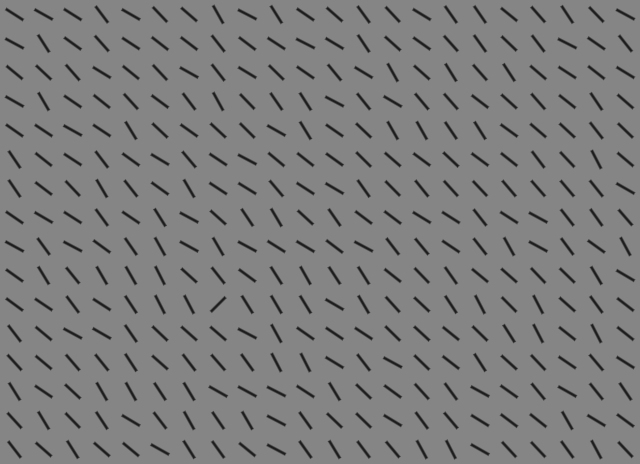
This pattern is drawn by a Shadertoy shader. Its source:

```glsl
#define GRID vec2(22.0, 16.0)
#define DASH_LENGTH 0.71
#define DASH_WIDTH 0.092
#define EDGE_SOFTNESS 0.036
#define MEAN_ANGLE -0.785
#define ANGLE_SPREAD 0.32
#define ODD_CELL vec2(7.0, 5.0)
#define GROUND vec3(0.52)
#define INK vec3(0.115)

// Sine-free hash of an integer cell, from 0 to 1
float hash21(vec2 cell) {
    vec3 p = fract(cell.xyx * vec3(0.1031, 0.1030, 0.0973));
    p += dot(p, p.yzx + 33.33);
    return fract((p.x + p.y) * p.z);
}

// Signed distance to a box centred on the origin
float boxDistance(vec2 p, vec2 halfSize) {
    vec2 d = abs(p) - halfSize;
    return length(max(d, 0.0)) + min(max(d.x, d.y), 0.0);
}

// Tilt of the dash: jittered everywhere, crossing the grain in one cell
float dashAngle(vec2 cell) {
    float jitter = 2.0 * hash21(cell + 3.0) - 1.0;
    bool isOdd = all(equal(cell, ODD_CELL));
    return isOdd ? -MEAN_ANGLE : MEAN_ANGLE + ANGLE_SPREAD * jitter;
}

void mainImage(out vec4 fragColor, in vec2 fragCoord) {
    // Whole cells, wrapped at the canvas border
    vec2 grid = fragCoord / iResolution.xy * GRID;
    vec2 cell = mod(floor(grid), GRID);
    vec2 local = fract(grid) - 0.5;

    // Rotate into the frame of the dash
    float angle = dashAngle(cell);
    vec2 along = vec2(cos(angle), sin(angle));
    vec2 p = vec2(dot(local, along), dot(local, vec2(-along.y, along.x)));

    // Soft-edged dash, never sharper than a pixel
    float dist = boxDistance(p, 0.5 * vec2(DASH_LENGTH, DASH_WIDTH));
    float edge = max(EDGE_SOFTNESS, 0.5 * GRID.y / iResolution.y);
    float coverage = 1.0 - smoothstep(-edge, edge, dist);

    fragColor = vec4(mix(GROUND, INK, coverage), 1.0);
}
```
